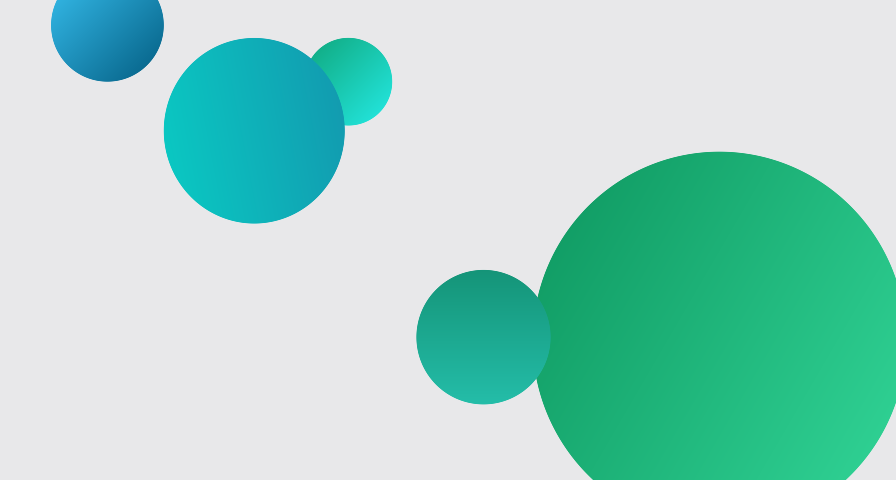
This background is drawn by a WebGL 1 fragment shader. Its source:

```glsl
precision highp float;

uniform vec2 u_resolution;

#define BACKDROP vec3(0.910, 0.910, 0.918)
#define EDGE_PIXELS 1.0

// Paints a disc whose gradient runs from one rim to the other along a direction
vec3 paintDisc(vec3 base, vec2 p, vec2 center, vec2 radii,
               vec2 direction, vec3 startColor, vec3 endColor) {
    vec2 q = (p - center) / radii;
    float dist = (length(q) - 1.0) * min(radii.x, radii.y);
    float halfEdge = 0.5 * EDGE_PIXELS / u_resolution.y;
    float coverage = 1.0 - smoothstep(-halfEdge, halfEdge, dist);
    float t = clamp(0.5 + 0.5 * dot(q, normalize(direction)), 0.0, 1.0);
    return mix(base, mix(startColor, endColor, t), coverage);
}

void main() {
    // Canvas height is one unit
    vec2 p = gl_FragCoord.xy / u_resolution.y;
    vec3 color = BACKDROP;

    // Blue disc cut by the top edge
    color = paintDisc(color, p, vec2(0.2238, 0.9476), vec2(0.1175, 0.1178),
                      vec2(1.0, -1.0), vec3(0.19, 0.70, 0.88), vec3(0.04, 0.42, 0.57));

    // Small mint disc, then the turquoise disc overlapping it
    color = paintDisc(color, p, vec2(0.7258, 0.8298), vec2(0.0914, 0.0914),
                      vec2(1.0, -1.0), vec3(0.07, 0.69, 0.54), vec3(0.13, 0.88, 0.84));
    color = paintDisc(color, p, vec2(0.5297, 0.7276), vec2(0.1886, 0.1934),
                      vec2(1.0, 0.2), vec3(0.04, 0.78, 0.76), vec3(0.07, 0.61, 0.69));

    // Large green disc, then the teal disc in front of it
    color = paintDisc(color, p, vec2(1.4988, 0.2902), vec2(0.3893, 0.3939),
                      vec2(0.85, -0.5), vec3(0.07, 0.62, 0.40), vec3(0.18, 0.81, 0.57));
    color = paintDisc(color, p, vec2(1.0073, 0.2976), vec2(0.1399, 0.1402),
                      vec2(0.0, -1.0), vec3(0.08, 0.58, 0.47), vec3(0.14, 0.74, 0.66));

    gl_FragColor = vec4(color, 1.0);
}
```
